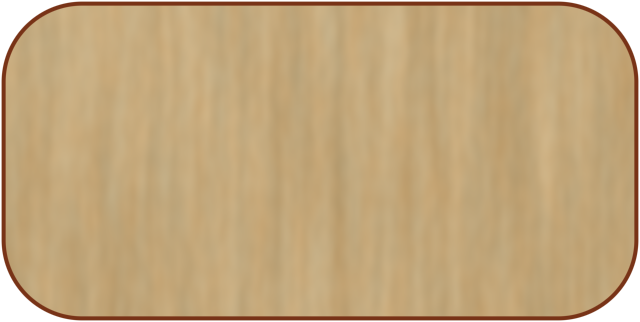
Give the GLSL for this texture, as a WebGL 2 fragment shader.

```glsl
#version 300 es
precision highp float;

// Lengths are in units of the canvas height
#define MARGIN 0.005
#define CORNER_RADIUS 0.25
#define BORDER_WIDTH 0.0125
#define STREAK_SCALE vec2(14.0, 0.9)
#define FIBRE_SCALE vec2(27.0, 2.6)
#define MOTTLE_SCALE vec2(30.0, 15.0)
#define BROAD_SCALE vec2(3.2, 1.3)
#define CONTRAST 0.062
#define WOOD_COLOR vec3(0.762, 0.655, 0.478)
#define BORDER_COLOR vec3(0.47, 0.20, 0.09)
#define WARM_SHIFT vec3(0.020, -0.008, -0.028)

uniform vec2 u_resolution;
out vec4 fragColor;

// Unit gradient vector for a lattice point
vec2 latticeGradient(vec2 cell) {
    vec3 q = fract(vec3(cell.xyx) * vec3(0.1031, 0.1030, 0.0973));
    q += dot(q, q.yzx + 33.33);
    float angle = 6.28318 * fract((q.x + q.y) * q.z);
    return vec2(cos(angle), sin(angle));
}

float gradientNoise(vec2 p) {
    vec2 cell = floor(p);
    vec2 f = p - cell;
    vec2 blend = f * f * f * (f * (f * 6.0 - 15.0) + 10.0);
    vec2 e = vec2(1.0, 0.0);
    float a = dot(latticeGradient(cell), f);
    float b = dot(latticeGradient(cell + e.xy), f - e.xy);
    float c = dot(latticeGradient(cell + e.yx), f - e.yx);
    float d = dot(latticeGradient(cell + e.xx), f - e.xx);
    return mix(mix(a, b, blend.x), mix(c, d, blend.x), blend.y);
}

float roundedBox(vec2 p, vec2 halfSize, float radius) {
    vec2 q = abs(p) - halfSize + radius;
    return length(max(q, 0.0)) + min(max(q.x, q.y), 0.0) - radius;
}

// Soft vertical grain with a slight mottle and a drifting warm tint
vec3 woodColor(vec2 p) {
    p.x += 0.008 * gradientNoise(p * vec2(2.0, 3.0) + 71.3);
    float tone = gradientNoise(p * STREAK_SCALE + 11.7);
    tone += 0.60 * gradientNoise(p * FIBRE_SCALE + 37.2);
    tone += 0.32 * gradientNoise(p * MOTTLE_SCALE + 53.9);
    tone += 0.60 * gradientNoise(p * BROAD_SCALE + 5.4);
    float warmth = gradientNoise(p * vec2(16.0, 2.2) + 91.6);
    warmth += 0.6 * gradientNoise(p * vec2(24.0, 11.0) + 23.1);
    return WOOD_COLOR + CONTRAST * tone * vec3(0.90, 1.0, 1.08) + WARM_SHIFT * warmth;
}

void main() {
    vec2 p = gl_FragCoord.xy / u_resolution.y;
    vec2 halfCanvas = 0.5 * u_resolution / u_resolution.y;
    float edge = roundedBox(p - halfCanvas, halfCanvas - MARGIN, CORNER_RADIUS);
    float soft = 0.75 / u_resolution.y;

    // Wood panel, then its border, then the white surround
    vec3 color = woodColor(p);
    color = mix(color, BORDER_COLOR, smoothstep(-soft, soft, edge + BORDER_WIDTH));
    color = mix(color, vec3(1.0), smoothstep(-soft, soft, edge));
    fragColor = vec4(color, 1.0);
}
```
